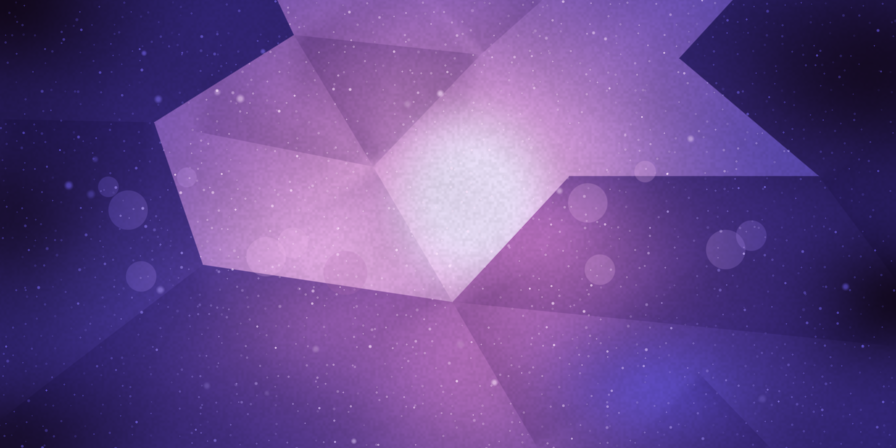
A WebGL 2 fragment shader for this background:

```glsl
#version 300 es
precision highp float;
// Faceted violet nebula with a bright core, soft discs and scattered stars.
uniform vec2 u_resolution;
out vec4 fragColor;

#define NAVY vec3(0.17, 0.13, 0.43)
#define VIOLET vec3(0.41, 0.26, 0.61)
#define BLUE vec3(0.29, 0.25, 0.65)
#define ORCHID vec3(0.70, 0.43, 0.71)
#define BLUSH vec3(0.89, 0.69, 0.88)
#define CORE vec3(0.88, 0.85, 0.94)
#define INK vec3(0.06, 0.025, 0.09)
#define CREASE_DEPTH 0.15
#define CREASE_WIDTH 0.13
#define GRAIN 0.07
#define DISC_ALPHA 0.22
#define STAR_GAIN 0.7

// Canvas space spans x 0..2 and y 0..1.
const vec2 PANEL[9] = vec2[9](
  vec2(0.60, 1.04), vec2(0.656, 0.922), vec2(0.344, 0.727),
  vec2(0.453, 0.409), vec2(1.01, 0.326), vec2(1.271, 0.607),
  vec2(1.828, 0.607), vec2(1.516, 0.87), vec2(1.672, 1.04));

// Each fold runs from xy to zw; its shadow lies on the left.
const vec4 FOLDS[12] = vec4[12](
  vec4(1.073, 0.878, 0.656, 0.922), vec4(0.656, 0.922, 0.833, 0.628),
  vec4(0.43, 0.708, 0.833, 0.628), vec4(0.833, 0.628, 1.073, 0.878),
  vec4(1.073, 0.878, 1.211, 1.0), vec4(1.72, 0.0, 1.56, 0.167),
  vec4(1.01, 0.326, 0.833, 0.628), vec4(0.344, 0.727, 0.0, 0.734),
  vec4(0.453, 0.409, 0.0, 0.063), vec4(1.01, 0.326, 1.2, 0.0),
  vec4(1.01, 0.326, 2.0, 0.227), vec4(1.828, 0.607, 2.0, 0.375));

// Disc centre and radius.
const vec3 DISCS[12] = vec3[12](
  vec3(0.286, 0.531, 0.044), vec3(0.242, 0.583, 0.023),
  vec3(0.315, 0.383, 0.034), vec3(0.594, 0.427, 0.044),
  vec3(0.654, 0.458, 0.034), vec3(0.771, 0.391, 0.049),
  vec3(1.312, 0.547, 0.044), vec3(1.339, 0.398, 0.034),
  vec3(1.62, 0.443, 0.044), vec3(1.677, 0.474, 0.034),
  vec3(0.417, 0.604, 0.022), vec3(1.44, 0.617, 0.024));

float hash(vec2 p) {
  p = fract(p * vec2(0.1031, 0.1137));
  p += dot(p, p.yx + 33.33);
  return fract((p.x + p.y) * p.x * 91.7);
}

// Smoothly interpolated lattice noise.
float noise(vec2 p) {
  vec2 i = floor(p), f = smoothstep(0.0, 1.0, fract(p));
  vec2 e = vec2(1.0, 0.0);
  return mix(mix(hash(i), hash(i + e.xy), f.x),
             mix(hash(i + e.yx), hash(i + e.xx), f.x), f.y);
}

// Elliptical falloff around a centre.
float glow(vec2 p, vec2 centre, vec2 radius) {
  vec2 q = (p - centre) / radius;
  return exp(-dot(q, q));
}

// Signed distance to the panel, negative inside.
float panelDistance(vec2 p) {
  float d = 1e3, side = 1.0;
  for (int i = 0; i < 9; i++) {
    vec2 a = PANEL[i], b = PANEL[(i + 8) % 9];
    vec2 e = b - a, w = p - a;
    d = min(d, length(w - e * clamp(dot(w, e) / dot(e, e), 0.0, 1.0)));
    bvec3 c = bvec3(p.y >= a.y, p.y < b.y, e.x * w.y > e.y * w.x);
    if (all(c) || all(not(c))) side = -side;
  }
  return side * d;
}

float foldShadow(vec2 p, vec4 fold, float px) {
  vec2 e = fold.zw - fold.xy, w = p - fold.xy;
  float t = dot(w, e) / dot(e, e);
  float h = (e.x * w.y - e.y * w.x) / length(e);
  float ends = smoothstep(-0.04, 0.1, t) * smoothstep(1.04, 0.9, t);
  return smoothstep(-px, px, h) * exp(-max(h, 0.0) / CREASE_WIDTH) * ends;
}

// One star per chosen grid cell, with varied size and brightness.
float stars(vec2 p, float cells, float density, float radius, float px) {
  vec2 id = floor(p * cells);
  vec2 centre = 0.2 + 0.6 * vec2(hash(id + 7.3), hash(id + 41.9));
  float d = length(fract(p * cells) - centre) / cells;
  float r = radius * mix(0.5, 1.0, hash(id + 19.1));
  float lit = step(hash(id + 3.7), density) * mix(0.25, 1.0, hash(id + 67.5));
  return lit * smoothstep(r + 0.8 * px, r * 0.2, d);
}

vec3 outerSky(vec2 p) {
  vec3 c = mix(NAVY, VIOLET, 0.95 * glow(p, vec2(1.03, 0.28), vec2(0.6, 0.5)));
  c = mix(c, ORCHID, 0.85 * glow(p, vec2(1.08, 0.2), vec2(0.27, 0.3)));
  c = mix(c, ORCHID * 1.03, 0.9 * glow(p, vec2(1.17, 0.45), vec2(0.25, 0.2)));
  c = mix(c, ORCHID, 0.45 * glow(p, vec2(0.72, 0.3), vec2(0.26, 0.16)));
  c = mix(c, BLUE, 0.4 * glow(p, vec2(0.28, 0.36), vec2(0.25, 0.17)));
  c = mix(c, BLUE * 1.2, 0.7 * glow(p, vec2(1.48, 0.13), vec2(0.22, 0.12)));
  c = mix(c, INK, 0.95 * glow(p, vec2(0.0, 1.0), vec2(0.26, 0.2)));
  c = mix(c, INK, 0.85 * glow(p, vec2(1.95, 0.85), vec2(0.3, 0.22)));
  c = mix(c, INK, 0.65 * glow(p, vec2(0.0, 0.52), vec2(0.22, 0.2)));
  c = mix(c, INK, 0.9 * glow(p, vec2(2.02, 0.33), vec2(0.18, 0.13)));
  return mix(c, INK, 0.75 * glow(p, vec2(0.0), vec2(0.25, 0.14)));
}

vec3 innerPanel(vec2 p) {
  vec3 c = mix(BLUE, ORCHID, glow(p, vec2(0.92, 0.6), vec2(0.64, 0.55)));
  c = mix(c, BLUSH, 0.85 * glow(p, vec2(0.8, 0.42), vec2(0.34, 0.18)));
  c = mix(c, BLUE, 0.4 * glow(p, vec2(1.74, 0.66), vec2(0.25, 0.15)));
  return mix(c, BLUSH, 0.95 * glow(p, vec2(1.06, 0.56), vec2(0.36, 0.31)));
}

void main() {
  vec2 p = gl_FragCoord.xy / u_resolution * vec2(2.0, 1.0);
  float px = 1.0 / u_resolution.y;
  float inside = smoothstep(px, -px, panelDistance(p));
  vec3 col = mix(outerSky(p), innerPanel(p), inside);

  // Folded facets.
  for (int i = 0; i < 12; i++)
    col *= 1.0 - CREASE_DEPTH * vec3(0.9, 1.1, 0.7) * foldShadow(p, FOLDS[i], px);

  // Luminous core.
  float r = length((p - vec2(1.055, 0.555)) / vec2(0.15, 0.165));
  col = mix(col, CORE, 0.95 * inside * smoothstep(1.6, 0.45, r));

  // Fine grain over layered sine mottling.
  float cloud = sin(p.x * 13.0 + 2.0 * sin(p.y * 9.0)) * sin(p.y * 15.0 + sin(p.x * 11.0));
  col *= 1.0 + 0.03 * cloud + GRAIN * (noise(p * 170.0) - 0.5);

  // Translucent discs.
  for (int i = 0; i < 12; i++) {
    float d = length(p - DISCS[i].xy) - DISCS[i].z;
    vec3 tint = i == 5 ? ORCHID : mix(BLUSH * 1.08, BLUE * 1.5, smoothstep(0.4, 0.9, abs(p.x - 1.0)));
    col = mix(col, tint, DISC_ALPHA * smoothstep(px, -px, d));
  }

  // Fine dust, small stars and a few large soft ones.
  float light = 0.5 * stars(p, 46.0, 0.35, 0.0027, px);
  light += stars(p + 3.1, 23.0, 0.25, 0.0037, px);
  light += 0.9 * stars(p + 8.6, 9.0, 0.1, 0.011, px);
  col = mix(col, mix(BLUE * 1.4, vec3(1.0, 0.9, 1.0), smoothstep(0.1, 0.5, col.r)), min(light * STAR_GAIN, 1.0));
  fragColor = vec4(col, 1.0);
}
```
